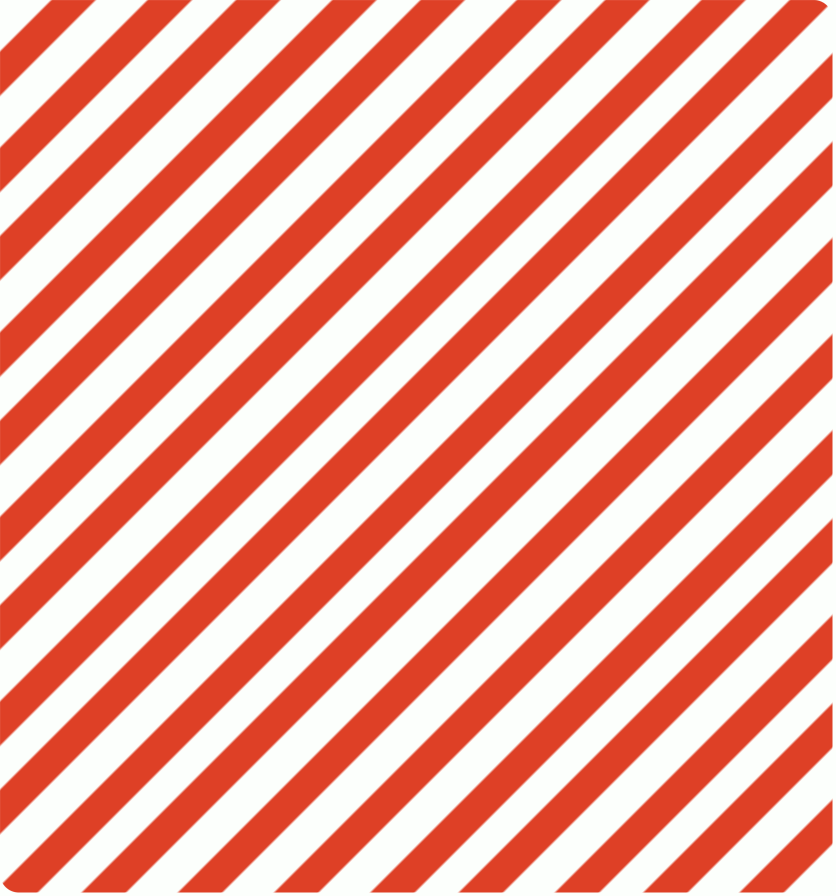
Reproduce this pattern procedurally as a Shadertoy shader.

```glsl
// Red diagonal stripes with slightly uneven gaps on a white round-cornered card.
#define STRIPE_RED vec3(0.87, 0.25, 0.15)
#define PAPER_WHITE vec3(0.99, 1.0, 0.99)
#define STRIPE_WIDTH 0.0495   // measured along a card edge
#define WIDE_STEP 0.1074      // stripe spacings alternate wide, narrow
#define NARROW_STEP 0.0986
#define FIRST_STRIPE 0.0573   // start of the first stripe from the top left
#define SLIP_PAIR 6.0         // the narrow step before this pair is wide instead
#define MARGIN 0.0039         // white strip at the right and bottom
#define CORNER_RADIUS 0.021
#define EDGE_SOFTNESS 0.0017

// Signed distance to the stripes; s runs along the card edge, x + y.
float stripeDistance(float s) {
    float pairStep = WIDE_STEP + NARROW_STEP;
    float halfWidth = 0.5 * STRIPE_WIDTH;
    float halfGap = 0.5 * (NARROW_STEP - STRIPE_WIDTH);

    float along = s - FIRST_STRIPE;
    along -= (WIDE_STEP - NARROW_STEP) * step(SLIP_PAIR * pairStep - halfGap, along);

    // Each period holds two stripes, with half a gap ahead of the first.
    float phase = mod(along + halfGap, pairStep) - halfGap - halfWidth;
    float toCentre = min(abs(phase), abs(phase - WIDE_STEP));
    return (toCentre - halfWidth) * inversesqrt(2.0);
}

// Signed distance to a rounded box centred on the origin.
float roundedBoxDistance(vec2 p, vec2 halfSize, float radius) {
    vec2 q = abs(p) - halfSize + radius;
    return length(max(q, 0.0)) + min(max(q.x, q.y), 0.0) - radius;
}

float coverage(float dist, float softness) {
    return 1.0 - smoothstep(-softness, softness, dist);
}

void mainImage(out vec4 fragColor, in vec2 fragCoord) {
    // Heights of the canvas, measured from the top left corner.
    vec2 p = vec2(fragCoord.x, iResolution.y - fragCoord.y) / iResolution.y;
    vec2 canvas = vec2(iResolution.x / iResolution.y, 1.0);
    float pixel = 1.0 / iResolution.y;

    // Stripes rising to the right, clipped to the card.
    float stripes = coverage(stripeDistance(p.x + p.y), max(EDGE_SOFTNESS, 0.7 * pixel));
    vec2 halfCard = 0.5 * (canvas - MARGIN);
    float card = coverage(roundedBoxDistance(p - halfCard, halfCard, CORNER_RADIUS), 0.7 * pixel);

    fragColor = vec4(mix(PAPER_WHITE, STRIPE_RED, stripes * card), 1.0);
}
```
